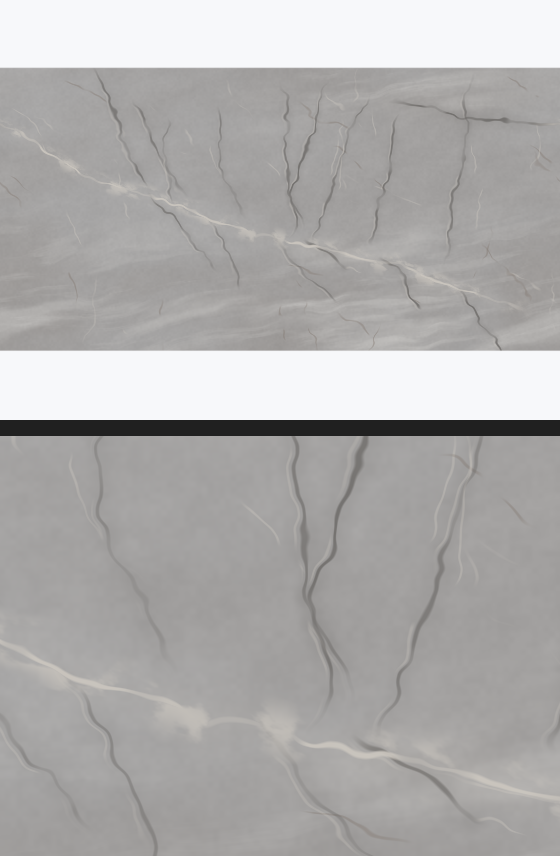
Top: the whole. Bottom: its middle third, enlarged.
Write a WebGL 2 fragment shader that draws this texture.

```glsl
#version 300 es
precision highp float;
precision highp int;

uniform vec2 u_resolution;
out vec4 fragColor;

const vec3 BORDER = vec3(0.97, 0.974, 0.982);
const vec3 STONE_COOL = vec3(0.650, 0.646, 0.645);
const vec3 STONE_WARM = vec3(0.612, 0.600, 0.592);
const vec3 STREAK = vec3(0.725, 0.718, 0.710);
const vec3 VEIN_LIGHT = vec3(0.80, 0.78, 0.75);
const vec3 VEIN_DARK = vec3(0.43, 0.42, 0.41);
const vec3 HAIR_BROWN = vec3(0.52, 0.48, 0.45);
const float SLAB_BOTTOM = 0.165;
const float SLAB_TOP = 0.8385;
const float HEIGHT = 0.75;       // canvas height in units of its width
const int FAN_CRACKS = 9;
const int LOW_CRACKS = 6;
const int HAIRLINES = 44;
const float TAU = 6.28318;

float hash(ivec2 c, int seed) {
    uint h = uint(c.x) + 4099u * uint(c.y) + 65537u * uint(seed);
    h ^= h >> 16; h *= 0x7feb352du;
    h ^= h >> 15; h *= 0x846ca68bu;
    h ^= h >> 16;
    return float(h & 0xffffu) / 65535.0;
}

// Lattice value that repeats over the canvas, also when the lattice is sheared
float lattice(ivec2 c, ivec2 cells, int shear) {
    int turn = int(floor(float(c.x) / float(cells.x)));
    c += turn * ivec2(-cells.x, shear);
    c.y = (c.y % cells.y + cells.y) % cells.y;
    return hash(c, cells.x + 7 * cells.y + 131 * shear);
}

float noise(vec2 uv, ivec2 cells, int shear) {
    vec2 g = uv * vec2(cells) - vec2(0.0, uv.x * float(shear));
    ivec2 c = ivec2(floor(g));
    vec2 f = fract(g);
    f = f * f * f * (f * (f * 6.0 - 15.0) + 10.0);
    float low = mix(lattice(c, cells, shear), lattice(c + ivec2(1, 0), cells, shear), f.x);
    float high = mix(lattice(c + ivec2(0, 1), cells, shear), lattice(c + ivec2(1, 1), cells, shear), f.x);
    return mix(low, high, f.y);
}

float fbm(vec2 uv, ivec2 cells, int shear) {
    float sum = 0.0, amp = 0.5;
    for (int i = 0; i < 5; i++) {
        sum += amp * noise(uv, cells, shear);
        cells *= 2; shear *= 2; amp *= 0.5;
    }
    return sum / 0.97;
}

vec2 jitter(vec2 uv, int n) {
    return vec2(noise(uv, ivec2(n, n), 0), noise(uv, ivec2(n + 1, n), 0)) - 0.5;
}

// Tapered line from a to b, wrapped across the side edges
float crack(vec2 p, vec2 a, vec2 b, float width, float soft) {
    vec2 ab = b - a, ap = p - a;
    ap.x -= round(ap.x - 0.5 * ab.x);
    float t = clamp(dot(ap, ab) / dot(ab, ab), 0.0, 1.0);
    float taper = smoothstep(0.0, 0.2, t) * (1.0 - smoothstep(0.85, 1.0, t));
    return taper * (1.0 - smoothstep(width * 0.3, width + soft, length(ap - ab * t)));
}

float mainVein(float x) {
    return x < 0.0 ? 0.516 - 0.16 * x : 0.516 - 0.333 * x - 0.03 * sin(0.5 * TAU * x);
}

void main() {
    vec2 uv = gl_FragCoord.xy / u_resolution;
    float px = 1.0 / u_resolution.x;
    vec2 q = uv * vec2(1.0, HEIGHT);
    vec2 p = q + 0.035 * jitter(uv, 5) + 0.018 * jitter(uv, 17) + 0.007 * jitter(uv, 61);
    vec2 flow = uv + 0.05 * jitter(uv, 4) + 0.012 * jitter(uv, 23);

    // Calm stone above, cloudy layers below and near the upper right
    float cloudy = 1.0 - smoothstep(-0.06, 0.07, p.y - 0.31 - 0.04 * cos(TAU * q.x));
    float side = (fract(q.x - 0.22) - 0.5) / 0.2;
    cloudy = max(cloudy, exp(-side * side) * smoothstep(0.5, 0.59, p.y));
    float tone = smoothstep(0.25, 0.75, fbm(flow, ivec2(4, 7), 1));
    vec3 col = mix(STONE_WARM, STONE_COOL, mix(0.55 + 0.5 * tone, 0.1 + 0.85 * tone, cloudy));
    float sheet = smoothstep(0.53, 0.8, fbm(flow, ivec2(3, 14), 4));
    float fibre = smoothstep(0.48, 0.8, fbm(flow, ivec2(9, 56), 12));
    col = mix(col, STREAK, (0.75 * sheet + 0.4 * fibre) * mix(0.15, 1.0, cloudy));
    float grain = noise(uv, ivec2(150, 112), 0) + noise(uv, ivec2(290, 218), 0) - 1.0;
    col += 0.012 * grain + 0.03 * (fbm(uv, ivec2(24, 22), 5) - 0.5);

    // Fine hairlines in two tints
    float broken = smoothstep(0.3, 0.65, noise(uv, ivec2(38, 30), 0));
    for (int i = 0; i < HAIRLINES; i++) {
        vec2 start = vec2(hash(ivec2(i, 1), 3), mix(0.14, 0.62, hash(ivec2(i, 2), 3)));
        float angle = mix(-1.9, -0.25, hash(ivec2(i, 3), 3));
        float len = mix(0.05, 0.17, hash(ivec2(i, 4), 3));
        float line = crack(p, start, start + len * vec2(cos(angle), sin(angle)), 0.0007, px);
        bool pale = i % 5 < 3;
        col = mix(col, pale ? VEIN_LIGHT : HAIR_BROWN, line * broken * (pale ? 0.38 : 0.42));
    }

    // Dark cracks: a fan closing in on the main vein, then a few below it
    float wear = mix(0.35, 1.0, smoothstep(0.25, 0.65, noise(uv, ivec2(27, 23), 0)));
    for (int i = 0; i < FAN_CRACKS + LOW_CRACKS; i++) {
        bool fan = i < FAN_CRACKS;
        float r = hash(ivec2(i, 5), 8), s = hash(ivec2(i, 6), 8);
        float k = fan ? float(i) / float(FAN_CRACKS - 1) : float(i - FAN_CRACKS) / float(LOW_CRACKS);
        vec2 a = vec2(fan ? 0.13 + 0.7 * k : 0.24 + 0.66 * k, 0.0);
        a.x += 0.05 * (r - 0.5);
        float lean = fan ? mix(0.14, -0.12, k) + 0.1 * (s - 0.5) : 0.05 + 0.1 * s;
        vec2 b = vec2(a.x + lean, 0.0);
        a.y = fan ? mix(0.53, 0.64, r) : mainVein(a.x) + 0.01;
        b.y = fan ? mainVein(b.x) + 0.03 * s : a.y - mix(0.06, 0.15, r);
        float strength = mix(0.4, 0.85, hash(ivec2(i, 7), 8));
        col = mix(col, VEIN_DARK, 0.14 * strength * crack(p, a, b, 0.003, 0.011));
        col = mix(col, VEIN_DARK, strength * wear * crack(p, a, b, 0.0014, px));
        col = mix(col, VEIN_LIGHT, 0.3 * broken * crack(p + vec2(0.004, 0.002), a, b, 0.0008, px));
    }

    // Main diagonal vein, dark where it enters and pale with flecks further on
    float flecks = smoothstep(0.56, 0.75, fbm(uv, ivec2(34, 40), -14));
    for (int k = 0; k < 2; k++) {
        float x = p.x - float(k);
        float d = abs(p.y - mainVein(x)) * 0.94;
        float ends = smoothstep(-0.32, -0.24, x) * (1.0 - smoothstep(0.87, 0.97, x));
        float pale = smoothstep(-0.06, 0.03, x);
        float core = 1.0 - smoothstep(0.0006, 0.0022 + px, d);
        float halo = 1.0 - smoothstep(0.0, 0.024, d);
        col = mix(col, VEIN_DARK, ends * (1.0 - pale) * (0.75 * core * wear + 0.12 * halo));
        col = mix(col, VEIN_LIGHT, ends * pale * max(core * mix(0.4, 0.9, broken), halo * (0.1 + 0.6 * flecks)));
    }

    // Slab between plain bands
    float slab = smoothstep(-px, px, q.y - SLAB_BOTTOM * HEIGHT) * smoothstep(-px, px, SLAB_TOP * HEIGHT - q.y);
    fragColor = vec4(mix(BORDER, col, slab), 1.0);
}
```
